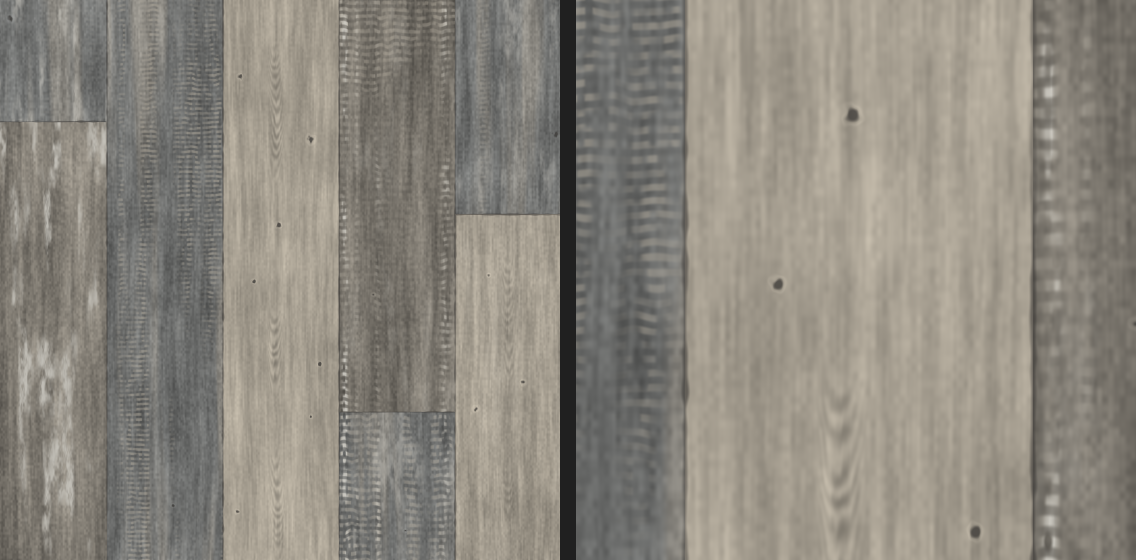
Left: the whole. Right: its middle third, enlarged.
This texture is drawn by a WebGL 1 fragment shader. Its source:

```glsl
precision highp float;
// Reclaimed vertical wood planks with worn paint, saw marks, grain and knots.
uniform vec2 u_resolution;

#define PLANK_WIDTH 0.2073
#define FIRST_SEAM 0.191
#define SEAM_WIDTH 0.0026
#define GRAIN_DEPTH 0.36
#define SAW_PITCH 115.0
#define KNOT_COUNT 7
#define BLUE_GRAY vec3(0.445, 0.45, 0.445)
#define BROWN vec3(0.50, 0.48, 0.445)
#define BEIGE vec3(0.66, 0.63, 0.575)
#define PAINT vec3(0.78, 0.77, 0.74)
#define SHADOW vec3(0.24, 0.23, 0.22)

// Finish of one board: saw marks, flaked paint, painted edges, pale heartwood.
struct Plank { vec3 tone; float saw; float flake; float edge; float heart; };

float hash(vec2 p) {
  return fract(sin(dot(p, vec2(127.1, 311.7))) * 43758.5);
}

float noise(vec2 p) {
  vec2 cell = floor(p), f = fract(p);
  f = f * f * (3.0 - 2.0 * f);
  return mix(mix(hash(cell), hash(cell + vec2(1.0, 0.0)), f.x),
             mix(hash(cell + vec2(0.0, 1.0)), hash(cell + 1.0), f.x), f.y);
}

float fbm(vec2 p) {
  float sum = 0.0, weight = 0.5;
  for (int i = 0; i < 3; i++) {
    sum += weight * noise(p);
    p = p * 2.03 + 11.7;
    weight *= 0.5;
  }
  return sum / 0.875;
}

float bump(float x, float center, float width) {
  float d = (x - center) / width;
  return exp(-d * d);
}

float jointHeight(float column) {
  if (column < 0.5) return 0.783;
  if (column < 2.5) return -1.0;
  return column < 3.5 ? 0.264 : 0.617;
}

Plank pickPlank(float column, bool upper) {
  if (column < 0.5 && upper) return Plank(BLUE_GRAY * 1.05, 0.1, 0.6, 0.0, 0.0);
  if (column < 0.5) return Plank(BROWN, 0.0, 0.75, 0.0, 0.0);
  if (column < 1.5) return Plank(BLUE_GRAY, 0.6, 0.12, 0.0, 0.0);
  if (column < 2.5) return Plank(BEIGE, 0.0, 0.0, 0.0, 1.0);
  if (column < 3.5 && upper) return Plank(BROWN * 0.92, 0.15, 0.15, 1.0, 0.0);
  if (column < 3.5) return Plank(BLUE_GRAY, 0.5, 0.35, 1.0, 0.0);
  if (upper) return Plank(BLUE_GRAY * 1.02, 0.25, 0.35, 0.0, 0.0);
  return Plank(BEIGE * 0.97, 0.0, 0.06, 0.0, 0.7);
}

void main() {
  vec2 uv = gl_FragCoord.xy / u_resolution;
  float slot = (uv.x - FIRST_SEAM) / PLANK_WIDTH + 1.0;
  float column = floor(slot), across = fract(slot);
  float joint = jointHeight(column);
  bool upper = uv.y > joint;
  Plank plank = pickPlank(column, upper);
  float seed = column * 17.3 + (upper ? 7.1 : 0.0);

  // Fine wavering grain over broad warm and dark streaks
  vec2 p = uv;
  p.x += 0.01 * (noise(uv * vec2(14.0, 4.0) + seed) - 0.5);
  float fine = fbm(p * vec2(120.0, 7.0) + seed) - 0.5;
  float broad = fbm(p * vec2(34.0, 1.6) + seed * 1.7) - 0.5;
  float mottle = fbm(uv * vec2(16.0, 11.0) + seed * 2.3) - 0.5;
  float fiber = noise(p * vec2(330.0, 32.0)) - 0.5;
  float speckle = noise(uv * vec2(290.0, 210.0)) - 0.5;
  float rough = 1.0 - plank.heart;
  vec3 color = mix(plank.tone, BROWN * 1.06, 0.6 * rough * smoothstep(-0.08, 0.2, broad));
  color *= 1.0 + (0.65 + 0.35 * rough) * (GRAIN_DEPTH * (fine + 0.8 * broad) + 0.26 * mottle)
    + 0.11 * fiber + (0.07 + 0.1 * rough) * speckle;

  // Faint broken arches down the heart of the pale boards
  float offset = (across - 0.45) * PLANK_WIDTH + 0.01 * (noise(vec2(uv.y * 9.0, seed)) - 0.5);
  float rings = sin(6.2832 * (uv.y * 48.0 - offset * offset * 11000.0 + 3.0 * mottle + fine));
  float ringMask = bump(offset, 0.0, 0.008) * smoothstep(0.4, 0.8, noise(vec2(uv.y * 8.0, seed + 3.0)));
  color *= 1.0 + plank.heart * (0.11 * rings * ringMask - 0.05 * bump(offset, 0.0, 0.008));

  // Ragged saw teeth in vertical bands and along painted edges
  float pitch = SAW_PITCH * mix(1.0, 0.68, plank.edge);
  float wobble = 0.3 * noise(uv * vec2(15.0, 9.0) + seed) + 0.5 * noise(uv * vec2(75.0, 24.0) + seed);
  float teeth = 0.5 + 0.5 * sin(6.2832 * (uv.y * pitch + wobble));
  float broken = smoothstep(0.15, 0.75, noise(uv * vec2(210.0, 90.0) + seed));
  float bands = smoothstep(0.42, 0.72, fbm(p * vec2(48.0, 1.8) + seed * 3.1));
  float edges = 1.1 * bump(across, 0.05, 0.035) + 0.75 * bump(across, 0.92, 0.05)
    + 0.45 * bump(across, 0.15, 0.02) + 0.5 * bump(across, 0.33, 0.025);
  edges *= plank.edge * smoothstep(0.2, 0.65, fbm(vec2(uv.x * 80.0, uv.y * 12.0) + seed));
  float hatch = plank.edge * smoothstep(0.84, 0.92, uv.y + 0.25 * mottle);
  float coverage = clamp(plank.saw * bands + edges + 0.4 * hatch, 0.0, 1.0);
  color *= 1.0 - 0.14 * coverage * (1.0 - teeth);
  vec3 sawPaint = mix(BEIGE, PAINT * 1.08, clamp(edges + 0.3 * plank.flake, 0.0, 1.0));
  float strokes = mix(smoothstep(0.1, 0.9, teeth), 1.0, 0.4 * clamp(edges, 0.0, 1.0));
  color = mix(color, sawPaint, 0.85 * coverage * strokes * broken);

  // Thin streaky remains of pale paint
  float patches = smoothstep(0.5, 0.76, fbm(p * vec2(48.0, 6.5) + seed * 4.7) + 0.35 * mottle);
  float chips = smoothstep(0.2, 0.8, fbm(uv * vec2(130.0, 45.0) + seed));
  color = mix(color, PAINT, 1.2 * plank.flake * patches * chips);

  // Small dark knots, most frequent on pale boards
  for (int i = 0; i < KNOT_COUNT; i++) {
    vec2 key = vec2(float(i) + 0.5, column + 4.0);
    vec2 center = vec2(0.1 + 0.8 * hash(key), (float(i) + hash(key + 9.1)) / float(KNOT_COUNT));
    vec2 d = vec2((across - center.x) * PLANK_WIDTH, uv.y - center.y);
    float size = mix(0.0022, 0.005, pow(hash(key + 21.3), 3.0));
    float radius = length(d) / size + 1.2 * speckle;
    float present = step(hash(key + 5.7), 0.2 + 0.65 * plank.heart);
    color *= 1.0 + 0.08 * present * bump(radius, 1.7, 0.5);
    color = mix(color, SHADOW, 0.75 * present * (1.0 - smoothstep(0.3, 1.3, radius)));
  }

  // Worn dark gaps between boards
  float side = min(across, 1.0 - across) * PLANK_WIDTH;
  float gap = min(side, abs(uv.y - joint)) + 0.002 * (noise(uv * 90.0) - 0.5);
  float depth = 0.3 + 0.4 * noise(uv * 14.0);
  color = mix(color, SHADOW, depth * (1.0 - smoothstep(0.0, SEAM_WIDTH, gap)));
  gl_FragColor = vec4(clamp(color, 0.0, 1.0), 1.0);
}
```
